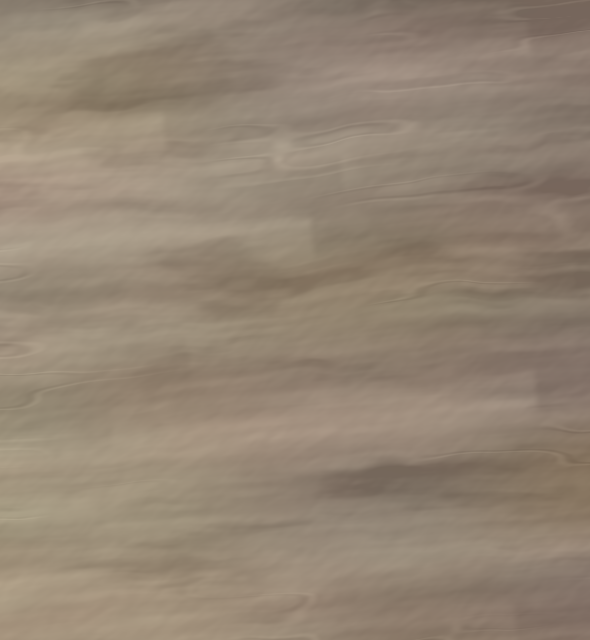
Write a WebGL 1 fragment shader that draws this texture.

```glsl
precision highp float;
uniform vec2 u_resolution;

float hash(vec2 p) {
  p = fract(p * vec2(0.1031, 0.1173));
  p += dot(p, p.yx + 33.33);
  return fract((p.x + p.y) * p.x * 17.0);
}

float noise(vec2 p) {
  vec2 i = floor(p), f = fract(p);
  f = f * f * f * (f * (f * 6.0 - 15.0) + 10.0);
  return mix(mix(hash(i), hash(i + vec2(1.0, 0.0)), f.x),
             mix(hash(i + vec2(0.0, 1.0)), hash(i + 1.0), f.x), f.y);
}

float fbm(vec2 p) {
  float sum = 0.0, amplitude = 0.5;
  for (int i = 0; i < 4; i++) {
    sum += amplitude * noise(p);
    p = mat2(0.998, 0.06, -0.06, 0.998) * p * 2.03 + 17.3;
    amplitude *= 0.5;
  }
  return sum / 0.9375;
}

vec2 rotate(vec2 p, float angle) {
  float c = cos(angle), s = sin(angle);
  return vec2(c * p.x + s * p.y, c * p.y - s * p.x);
}

// Faint tone steps between staggered boards
float boardTone(vec2 g) {
  float y = g.y * 11.0, row = floor(y);
  float x = g.x * 1.5 + hash(vec2(row, 41.0)) * 5.0;
  float column = floor(x);
  float joint = smoothstep(0.0, 0.025, fract(x));
  float tone = mix(hash(vec2(column - 1.0, row) + 70.0), hash(vec2(column, row) + 70.0), joint);
  float edgeFade = smoothstep(0.0, 0.3, fract(y)) * smoothstep(1.0, 0.7, fract(y));
  return (tone - 0.5) * edgeFade;
}

void main() {
  vec2 uv = gl_FragCoord.xy / u_resolution;
  vec2 p = gl_FragCoord.xy / u_resolution.y;

  // Grain coordinates: x runs along the slightly rising fibres
  vec2 grain = rotate(p, 0.085) + 3.0;
  vec2 wavy = grain;
  wavy.y += 0.022 * (noise(grain * vec2(3.5, 6.0)) - 0.5);
  wavy.y += 0.007 * (noise(grain * vec2(16.0, 26.0)) - 0.5);

  // Light falls off to the right and towards the top
  float tone = 0.55 - 0.36 * (uv.x - 0.5);
  tone -= 0.16 * smoothstep(0.65, 1.0, uv.y);
  tone += 0.10 * exp(-6.0 * dot(uv - vec2(0.15, 0.55), uv - vec2(0.15, 0.55)));

  // Broad bands, narrow streaks and boards
  tone += 0.72 * (fbm(wavy * vec2(1.3, 11.0)) - 0.5);
  tone += 0.30 * (fbm(wavy * vec2(3.0, 34.0) + 9.0) - 0.5);
  tone += 0.13 * (noise(wavy * vec2(7.0, 95.0) + 5.0) - 0.5);
  tone += 0.20 * boardTone(grain);

  // Dark smudges with tapered ends
  float smudge = fbm(wavy * vec2(3.6, 19.0) + 31.0);
  tone -= 0.24 * smoothstep(0.56, 0.78, smudge);

  // Thin broken ridges, each light line with a shadow beneath
  float patches = smoothstep(0.48, 0.75, noise(grain * vec2(4.0, 13.0) + 50.0));
  float ridge = noise(wavy * vec2(5.0, 42.0) + 80.0) - 0.5;
  float lightLine = 1.0 - smoothstep(0.0, 0.08, abs(ridge));
  float shadowLine = 1.0 - smoothstep(0.0, 0.08, abs(ridge - 0.11));
  tone += patches * (0.13 * lightLine - 0.11 * shadowLine);

  // Soft oblique fibres
  vec2 fibre = rotate(p, 0.55) + 8.0;
  tone += 0.09 * (noise(fibre * vec2(32.0, 95.0)) - 0.5);
  tone += 0.05 * (noise(fibre * vec2(70.0, 160.0)) - 0.5);

  // Taupe ramp with a slow drift between rosy and olive
  vec3 color = mix(vec3(0.46, 0.402, 0.342), vec3(0.69, 0.63, 0.55), clamp(tone, 0.0, 1.1));
  float drift = fbm(wavy * vec2(2.0, 7.0) + 60.0) - 0.5;
  color += drift * vec3(0.035, -0.02, -0.01);
  color.b += 0.05 * (noise(grain * vec2(2.5, 6.0) + 21.0) - 0.5);

  gl_FragColor = vec4(color, 1.0);
}
```
